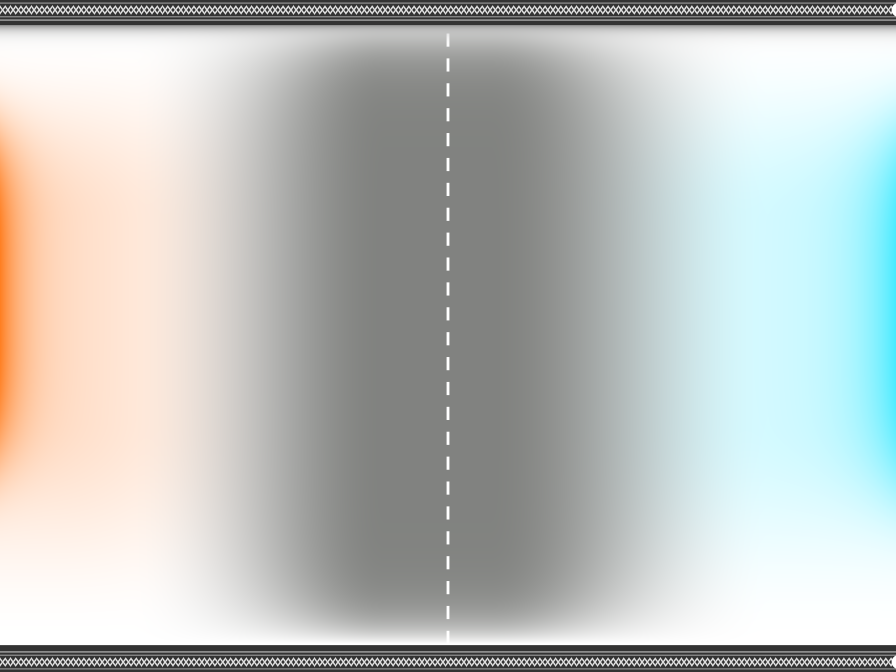
Write a Shadertoy shader that draws this background.

```glsl
const vec3 WHITE = vec3(1.0);
const vec3 PEACH = vec3(1.0, 0.885, 0.81);
const vec3 ORANGE = vec3(1.0, 0.49, 0.12);
const vec3 ICE = vec3(0.84, 0.98, 1.0);
const vec3 CYAN = vec3(0.28, 0.92, 1.0);
const vec3 GREY = vec3(0.505, 0.51, 0.5);
const vec3 IRON = vec3(0.2);
const vec3 STEEL = vec3(0.62);
const float RAIL_AXIS = 0.0148;

// Antialiased coverage of a shape with signed distance d.
float cover(float d, float pixel) {
    return clamp(0.5 - d / pixel, 0.0, 1.0);
}

float stroke(float d, float halfWidth, float pixel) {
    return cover(abs(d) - halfWidth, pixel);
}

// Glow spilling in from a side wall, flat-topped along its height.
float wallGlow(float depth, float height, float reach, float halfHeight) {
    float h = height / halfHeight;
    return exp(-depth / reach - h * h * h * h);
}

// Grey central haze that thins towards the floor and ceiling.
float haze(float x, float y) {
    float across = smoothstep(-0.476, -0.094, x) * smoothstep(0.479, 0.0625, x);
    float reach = mix(0.09, 0.032, across);
    float room = max(min(0.962 - y, y - 0.042), 0.0);
    return across * (1.0 - exp(-room / reach));
}

vec3 backdrop(vec2 p, float aspect) {
    float x = p.x - 0.5 * aspect;
    float fade = smoothstep(0.962, 0.67, p.y) * smoothstep(0.042, 0.375, p.y);
    vec3 color = mix(WHITE, PEACH, fade * smoothstep(-0.2, -0.58, x));
    color = mix(color, ICE, fade * smoothstep(0.05, 0.5, x));
    color = mix(color, GREY, haze(x, p.y));
    color = mix(color, ORANGE, wallGlow(p.x, p.y - 0.557, 0.038, 0.243));
    return mix(color, CYAN, wallGlow(aspect - p.x, p.y - 0.54, 0.055, 0.27));
}

// Vertical dashes; x is measured from the line.
float dashedLine(float x, float y, float pixel) {
    float period = 1.0 / 27.0;
    float along = (fract((1.0 - y) / period - 0.11) - 0.5) * period;
    return stroke(x, 0.0021, pixel) * stroke(along, 0.0098, pixel);
}

// Two crossing triangle waves form a braid.
float braid(float x, float y, float pixel) {
    float wave = (abs(fract(x / 0.0156) - 0.5) * 4.0 - 1.0) * 0.0052;
    float d = min(abs(y - wave), abs(y + wave)) * 0.6;
    return cover(d - 0.0011, pixel);
}

// Rail colour; y grows inward from the axis of the braid.
vec3 railColor(float x, float y, float aspect, float pixel) {
    vec3 color = mix(IRON, vec3(0.88), braid(x, y, pixel));
    color = mix(color, STEEL, stroke(abs(y) - 0.0102, 0.0008, pixel));
    color = mix(color, STEEL, stroke(y - 0.0151, 0.0011, pixel));
    float endCap = length(vec2(x - aspect - 0.004, y)) - 0.0105;
    return mix(color, WHITE, cover(endCap, pixel));
}

vec3 addRail(vec3 base, vec2 p, float depth, float aspect, float pixel) {
    vec3 rail = railColor(p.x, p.y - RAIL_AXIS, aspect, pixel);
    return mix(base, rail, cover(p.y - depth, pixel));
}

void mainImage(out vec4 fragColor, in vec2 fragCoord) {
    vec2 p = fragCoord / iResolution.y;
    float aspect = iResolution.x / iResolution.y;
    float pixel = 1.0 / iResolution.y;

    // Field and centre line
    vec3 color = backdrop(p, aspect);
    color = mix(color, WHITE, dashedLine(p.x - 0.5 * aspect, p.y, pixel));

    // Shadow beneath the upper rail
    color *= 1.0 - 0.4 * exp(-max(0.962 - p.y, 0.0) / 0.009);

    // Rails
    color = addRail(color, vec2(p.x, 1.0 - p.y), 0.0373, aspect, pixel);
    color = addRail(color, p, 0.04, aspect, pixel);
    fragColor = vec4(color, 1.0);
}
```
